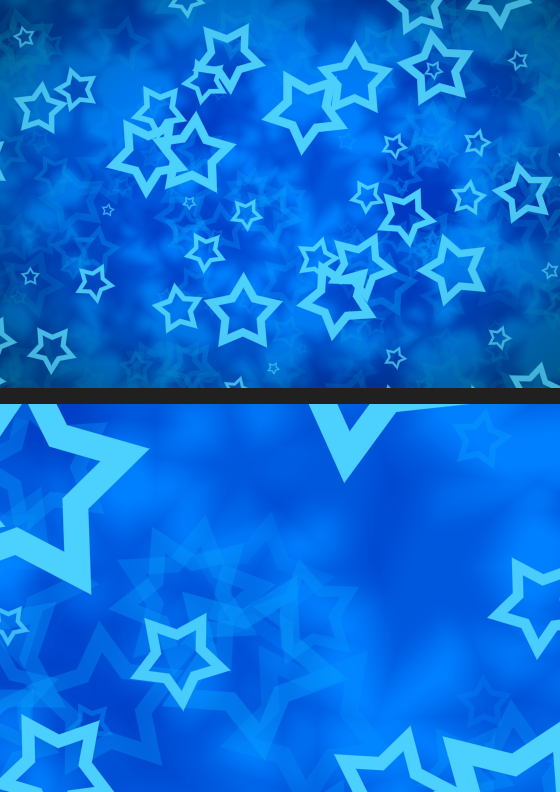
Top: the whole. Bottom: its middle third, enlarged.
This background is drawn by a Shadertoy shader. Its source:

```glsl
// Scattered cyan star outlines over faint stars and soft dark star shadows on vignetted blue.

#define SHADOW_COUNT 150
#define FAINT_COUNT 170
#define BRIGHT_COUNT 54
#define SHADOW_BLUR 0.026
#define STAR_WAIST 0.55     // valley radius / tip radius
#define STAR_HOLE 0.62      // hole size / star size
#define MARGIN 0.08         // scatter area beyond the canvas
#define BASE_BLUE vec3(0.0, 0.50, 1.0)
#define SHADOW_BLUE vec3(0.0, 0.22, 0.76)
#define FAINT_BLUE vec3(0.02, 0.62, 1.0)
#define BRIGHT_CYAN vec3(0.30, 0.82, 1.0)

const float PI = 3.14159265;

float hash(float n) {
    return fract(sin(n * 12.9898) * 43758.5453);
}

vec2 hash2(float n) {
    return fract(sin(vec2(n, n + 0.37) * vec2(127.1, 311.7)) * 43758.5453);
}

// Maps the unit square onto the canvas plus its margin
vec2 scatter(vec2 u, float aspect) {
    return mix(vec2(-MARGIN), vec2(aspect, 1.0) + MARGIN, u);
}

// Signed distance to a five-pointed star; hole > 0 cuts out a smaller star
float starDistance(vec2 p, float radius, float turn, float hole) {
    float sector = PI / 5.0;
    float a = mod(atan(p.x, p.y) + turn, 2.0 * sector) - sector;
    vec2 q = length(p) / radius * vec2(cos(a), abs(sin(a)));
    vec2 valley = STAR_WAIST * vec2(cos(sector), sin(sector));
    float slope = (1.0 - valley.x) / valley.y;
    float size = q.x + slope * q.y;
    float edge = hole > 0.0 ? max(size - 1.0, hole - size) : size - 1.0;
    return edge * radius / length(vec2(1.0, slope));
}

// Star coverage with an edge of the given softness
float starCover(vec2 p, float radius, float turn, float hole, float soft) {
    float reach = radius + 2.1 * soft;
    if (dot(p, p) > reach * reach) return 0.0;
    return 1.0 - smoothstep(-soft, soft, starDistance(p, radius, turn, hole));
}

void mainImage(out vec4 fragColor, in vec2 fragCoord) {
    vec2 p = fragCoord / iResolution.y;
    float aspect = iResolution.x / iResolution.y;
    float soft = 0.75 / iResolution.y;

    // Blurred solid star shadows
    float light = 1.0;
    for (int i = 0; i < SHADOW_COUNT; i++) {
        float id = float(i) + 1.0;
        vec2 d = p - scatter(hash2(id), aspect);
        float radius = mix(0.05, 0.11, hash(id + 0.2));
        light *= 1.0 - 0.55 * starCover(d, radius, 6.3 * hash(id + 0.5), 0.0, SHADOW_BLUR);
    }
    vec3 color = mix(SHADOW_BLUE, BASE_BLUE, light);

    // Faint translucent outlines
    for (int i = 0; i < FAINT_COUNT; i++) {
        float id = float(i) + 301.0;
        vec2 d = p - scatter(hash2(id), aspect);
        float radius = mix(0.015, 0.095, hash(id + 0.2));
        float alpha = mix(0.12, 0.42, hash(id + 0.7));
        float cover = starCover(d, radius, 6.3 * hash(id + 0.5), STAR_HOLE, soft);
        color = mix(color, FAINT_BLUE, alpha * cover);
    }

    // Vignette, strongest in blue
    vec2 fromCenter = 2.0 * p / vec2(aspect, 1.0) - 1.0;
    float rim = smoothstep(0.05, 1.9, dot(fromCenter, fromCenter));
    color *= 1.0 - rim * vec3(0.3, 0.30, 0.42);

    // Bright outlines, evenly spread with jitter
    for (int i = 0; i < BRIGHT_COUNT; i++) {
        float id = float(i) + 601.0;
        vec2 even = fract(id * vec2(0.75488, 0.56984) + 0.12 * hash2(id));
        vec2 d = p - scatter(even, aspect);
        float rank = fract(id * 0.61803);
        float radius = mix(0.015, 0.118, pow(rank, 1.3));
        float alpha = mix(0.78, 1.0, smoothstep(0.0, 0.6, rank));
        float cover = starCover(d, radius, 6.3 * hash(id + 0.5), STAR_HOLE, soft);
        color = mix(color, BRIGHT_CYAN * (1.0 - 0.15 * rim), alpha * cover);
    }

    fragColor = vec4(color, 1.0);
}
```
